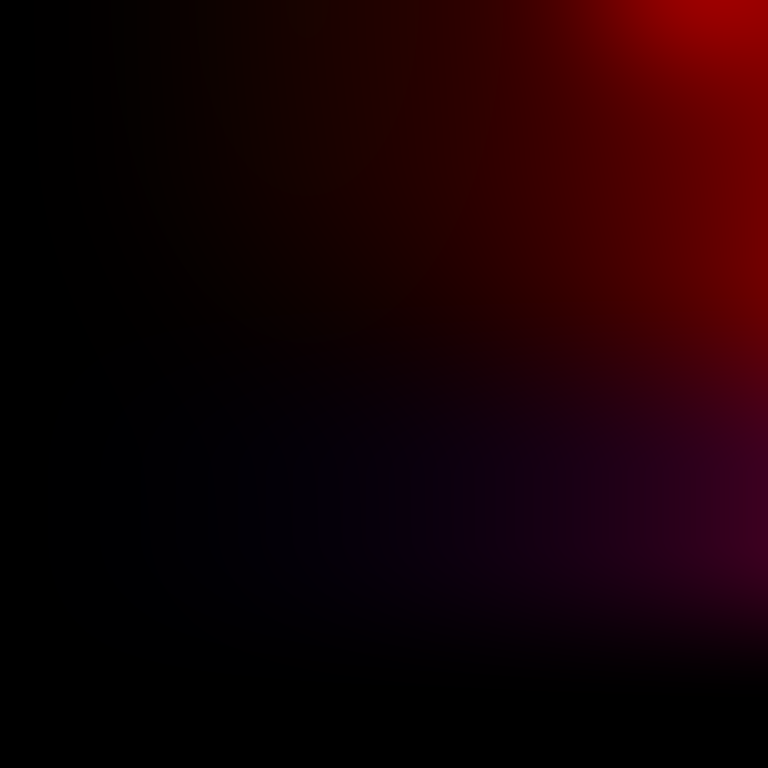
Reproduce this background procedurally as a Shadertoy shader.

```glsl
// A dark backdrop lit from the right: deep red above, violet below, black at the foot.
// Power curves fade each light to the left, smoothsteps shape it vertically,
// and a Gaussian adds a hot spot near the upper right corner.

// Red light that falls off faster in the lower half
float redLight(vec2 uv) {
    float upper = smoothstep(0.38, 0.67, uv.y);
    float falloff = mix(3.0, 2.0, smoothstep(0.40, 0.80, uv.y));
    return mix(0.24, 0.45, upper) * pow(uv.x, falloff);
}

// Blue light that turns the lower band violet
float blueLight(vec2 uv) {
    return 0.125 * pow(uv.x, 1.5) * (1.0 - smoothstep(0.38, 0.63, uv.y));
}

// Bright red glow on the top edge
float hotSpot(vec2 uv) {
    vec2 offset = (uv - vec2(0.90, 1.02)) / vec2(0.15, 0.12);
    return 0.24 * exp(-dot(offset, offset));
}

void mainImage(out vec4 fragColor, in vec2 fragCoord) {
    vec2 uv = fragCoord / iResolution.xy;

    // Fade to black at the bottom
    float floorFade = smoothstep(0.08, 0.30, uv.y);
    vec3 color = vec3(redLight(uv), 0.0, blueLight(uv)) * floorFade;

    color.r += hotSpot(uv);

    // Faint warm tint in the dim upper left
    vec2 warm = (uv - vec2(0.40, 1.0)) / vec2(0.20, 0.35);
    color += vec3(0.025, 0.010, 0.0) * exp(-dot(warm, warm));

    fragColor = vec4(color, 1.0);
}
```
